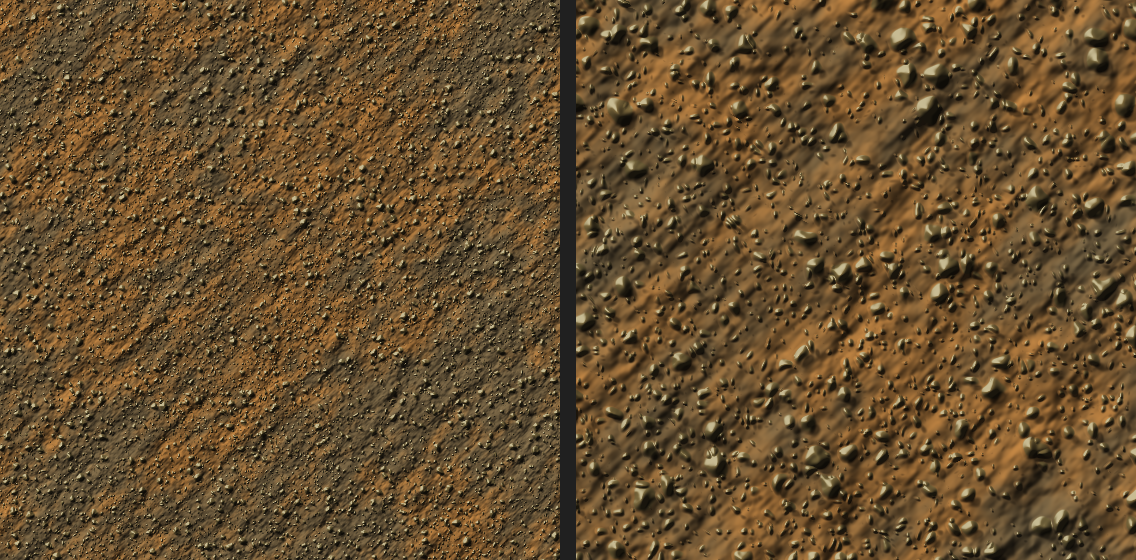
Left, the full canvas; right, a detail of the centre.
Write a three.js fragment shader that draws this texture.

```glsl
// Weathered earth crusted with pale pebbles, lit from the upper left.
// A height field of diagonal streaks, grit and three sizes of scattered
// domes is differentiated for shading, then tinted by soil and stone colour.
varying vec2 vUv;

const vec3 SOIL_ORANGE = vec3(0.50, 0.345, 0.175);
const vec3 SOIL_GREY = vec3(0.375, 0.315, 0.215);
const vec3 STONE_OLIVE = vec3(0.37, 0.325, 0.19);
const vec3 STONE_PALE = vec3(0.82, 0.78, 0.63);
const vec3 LIGHT_DIR = vec3(-0.49, 0.59, 0.64);
const float SLOPE_STEP = 0.0012;

// Sine-free hashes
float hash(vec2 p) {
  vec3 q = fract(p.xyx * 0.1031);
  q += dot(q, q.yzx + 33.33);
  return fract((q.x + q.y) * q.z);
}

vec2 hash2(vec2 p) {
  return vec2(hash(p), hash(p + 57.3));
}

// Smooth value noise and its layered sum
float noise(vec2 p) {
  vec2 cell = floor(p);
  vec2 f = fract(p);
  f = f * f * (3.0 - 2.0 * f);
  float low = mix(hash(cell), hash(cell + vec2(1.0, 0.0)), f.x);
  float high = mix(hash(cell + vec2(0.0, 1.0)), hash(cell + 1.0), f.x);
  return mix(low, high, f.y);
}

float fbm(vec2 p) {
  float sum = 0.0;
  float weight = 0.5;
  for (int i = 0; i < 4; i++) {
    sum += weight * noise(p);
    p = p * 2.03 + 17.7;
    weight *= 0.5;
  }
  return sum;
}

// Axes along and across the diagonal grain
vec2 grainAxes(vec2 uv) {
  return vec2(dot(uv, vec2(0.70, 0.71)), dot(uv, vec2(-0.71, 0.70)));
}

// Height of randomly placed domes; share is the fraction of filled cells
float pebbleLayer(vec2 uv, float cells, float share, float seed) {
  vec2 p = uv * cells;
  vec2 home = floor(p);
  float height = 0.0;
  for (int y = -1; y <= 1; y++) {
    for (int x = -1; x <= 1; x++) {
      vec2 cell = home + vec2(float(x), float(y));
      vec2 key = cell + seed;
      vec2 centre = cell + 0.5 + 0.65 * (hash2(key) - 0.5);
      float size = hash(key + 113.0);
      float radius = mix(0.20, 0.46, size * size);
      float dome = 1.0 - smoothstep(0.0, 1.0, length(p - centre) / radius);
      float present = step(hash(key + 211.0), share);
      height = max(height, present * radius * dome);
    }
  }
  return 0.85 * height / cells;
}

float pebbles(vec2 uv) {
  vec2 warp = vec2(noise(uv * 130.0), noise(uv * 130.0 + 41.0)) - 0.5;
  vec2 p = uv + 0.005 * warp;
  float crust = smoothstep(0.35, 0.65, fbm(uv * 6.0 + 9.0));
  float large = pebbleLayer(p, 52.0, mix(0.60, 0.42, crust), 11.0);
  float medium = pebbleLayer(p, 92.0, mix(0.38, 0.58, crust), 307.0);
  float small = pebbleLayer(p, 150.0, mix(0.20, 0.68, crust), 523.0);
  return max(large, max(medium, small));
}

float ground(vec2 uv) {
  float streaks = fbm(grainAxes(uv) * vec2(20.0, 46.0) + 60.0);
  float grit = noise(uv * 175.0 + 5.0);
  return 0.014 * streaks + 0.0021 * grit;
}

float terrain(vec2 uv) {
  return ground(uv) + pebbles(uv);
}

// Soil patches drawn out along the grain
vec3 soilColour(vec2 uv) {
  float patches = fbm(grainAxes(uv) * vec2(5.0, 9.0) + 30.0);
  float flecks = fbm(grainAxes(uv) * vec2(28.0, 55.0) + 80.0);
  float rust = smoothstep(0.34, 0.64, 0.6 * patches + 0.4 * flecks);
  return mix(SOIL_GREY, SOIL_ORANGE, rust) * mix(0.80, 1.20, flecks);
}

void main() {
  // Surface normal and direct light
  float stone = pebbles(vUv);
  float height = ground(vUv) + stone;
  float slopeX = terrain(vUv + vec2(SLOPE_STEP, 0.0)) - height;
  float slopeY = terrain(vUv + vec2(0.0, SLOPE_STEP)) - height;
  vec3 normal = normalize(vec3(-slopeX, -slopeY, SLOPE_STEP));
  float lit = max(dot(normal, LIGHT_DIR), 0.0);

  // Short shadows on the side away from the light
  float blocker = pebbles(vUv + 0.008 * LIGHT_DIR.xy) - stone;
  float shadow = smoothstep(0.0003, 0.0035, blocker);

  // Stone tint, shading and pale highlights
  float cover = smoothstep(0.0003, 0.0014, stone);
  vec3 colour = mix(soilColour(vUv), STONE_OLIVE, 0.8 * cover);
  colour *= (0.25 + 1.22 * lit) * (1.0 - 0.42 * shadow);
  float glint = cover * smoothstep(0.76, 0.99, lit);
  colour = mix(colour, STONE_PALE, 0.85 * glint);
  gl_FragColor = vec4(colour, 1.0);
}
```
